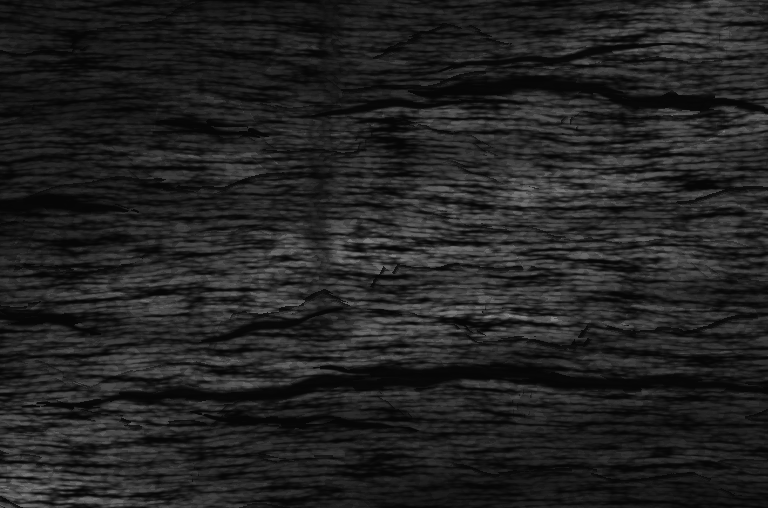
Write a Shadertoy shader that draws this texture.

```glsl
vec2 hash2(vec2 p) {
    return fract(sin(vec2(dot(p, vec2(127.1, 311.7)), dot(p, vec2(269.5, 183.3)))) * 43758.55);
}

// Cellular noise: distance to the nearest point, random value of its cell
vec2 cells(vec2 p) {
    vec2 base = floor(p);
    vec2 best = vec2(9.0, 0.0);
    for (int j = -1; j <= 1; j++)
    for (int i = -1; i <= 1; i++) {
        vec2 cell = base + vec2(i, j);
        float d = length(cell + hash2(cell) - p);
        if (d < best.x) best = vec2(d, hash2(cell + 57.0).x);
    }
    return best;
}

float plateHeight(vec2 p) {
    return cells(p * vec2(4.2, 19.0) + 3.0).y;
}

float glow(vec2 p, vec2 center, vec2 falloff) {
    vec2 d = (p - center) * falloff;
    return exp(-dot(d, d));
}

// Tapered dark slit from s.xy to s.zw, 0 inside and 1 outside
float slit(vec2 p, vec4 s, float width) {
    vec2 along = s.zw - s.xy;
    float t = clamp(dot(p - s.xy, along) / dot(along, along), 0.0, 1.0);
    float taper = 0.15 + 3.4 * t * (1.0 - t);
    return smoothstep(0.4, 1.2, length(p - s.xy - along * t) / (width * taper));
}

void mainImage(out vec4 fragColor, in vec2 fragCoord) {
    vec2 p = fragCoord / iResolution.y;

    // Wavy grain direction
    vec2 q = p;
    q.y += 0.011 * sin(3.3 * p.x + 4.0 * p.y + 1.0)
         + 0.004 * sin(9.0 * p.x - 13.0 * p.y)
         + 0.0012 * sin(25.0 * p.x + 31.0 * p.y)
         + 0.0005 * sin(71.0 * p.x - 57.0 * p.y);

    // Ragged split plates, shaded by the height of the wood above
    float chip = cells(q * vec2(22.0, 70.0)).y - 0.5;
    vec2 ragged = q + vec2(0.04, 0.008) * chip;
    ragged.y += 0.006 * sin(19.0 * p.x + 5.0 * sin(7.0 * p.y)) + 0.003 * sin(47.0 * p.x);
    float plate = plateHeight(ragged);
    float relief = 0.0;
    for (int i = 1; i <= 4; i++)
        relief += 0.25 * (plateHeight(ragged + vec2(-0.001, 0.003) * float(i)) - plate);
    float ledge = 1.0 - 0.8 * smoothstep(0.1, 0.7, relief) + 0.25 * smoothstep(0.1, 0.8, -relief);

    // Fibres: three sizes of stretched cells added up, dark between them
    vec2 grit = cells(p * vec2(75.0, 130.0));
    float gap = 0.48 * cells(q * vec2(6.5, 82.0)).x
              + 0.32 * cells(q * vec2(13.0, 135.0) + 19.0).x
              + 0.24 * cells(q * vec2(48.0, 145.0) + 41.0).x;
    float fibre = pow(1.0 - smoothstep(0.24, 0.79, gap), 1.3);
    fibre *= 0.82 + 0.36 * grit.y;

    // Crumbled vertical seam with a shaded left side
    float seamX = 0.64 + 0.014 * sin(9.0 * p.y) + 0.007 * sin(41.0 * p.y) + 0.02 * chip;
    float seam = exp(-pow((p.x - seamX) / 0.022, 2.0)) * smoothstep(0.33, 0.42, p.y);
    seam = max(seam, glow(ragged, vec2(0.66, 0.37), vec2(22.0, 34.0)));
    float crumble = (0.2 + 0.4 * grit.y) * (1.25 - 0.9 * grit.x)
                  * (0.8 + 0.5 * sin(23.0 * p.y + 3.0 * sin(11.0 * p.y)));
    fibre = mix(fibre, crumble, 0.7 * seam);
    fibre *= 1.0 - 0.6 * smoothstep(0.35, 0.95, p.y)
           * exp(-pow((p.x - seamX + 0.02) / 0.008, 2.0)) * (0.5 + 0.5 * sin(29.0 * p.y));

    // Deep cracks
    vec4 cracks[11] = vec4[](
        vec4(0.38, 0.31, 0.67, 0.39), vec4(0.06, 0.21, 1.10, 0.25),
        vec4(0.62, 0.78, 0.92, 0.81), vec4(0.60, 0.26, 1.65, 0.24),
        vec4(1.12, 0.84, 1.60, 0.77), vec4(0.85, 0.87, 1.34, 0.92),
        vec4(-0.15, 0.60, 0.26, 0.58), vec4(0.32, 0.76, 0.52, 0.72),
        vec4(0.80, 0.83, 1.24, 0.84), vec4(-0.15, 0.42, 0.21, 0.35),
        vec4(0.38, 0.19, 0.82, 0.14));
    float open = 1.0;
    for (int i = 0; i < 11; i++)
        open *= slit(ragged, cracks[i], 0.009 + 0.013 * fract(float(i) * 0.618));

    // Uneven light over the wood
    float light = 0.12
        + 0.30 * glow(p, vec2(1.0, 0.54), vec2(1.5, 3.2))
        + 0.20 * glow(p, vec2(1.42, 0.92), vec2(3.0, 5.0))
        + 0.17 * glow(p, vec2(0.45, 0.36), vec2(2.0, 6.5))
        + 0.34 * glow(p, vec2(0.04, 0.06), vec2(2.6, 6.0));
    light *= 0.9 + 0.2 * plate;
    light *= 1.0 + 0.28 * sin(37.0 * q.y + 2.0 * sin(3.0 * p.x)) * sin(5.0 * p.x + 9.0 * p.y);

    float tone = 0.022 + 0.74 * light * fibre * ledge * mix(0.04, 1.0, open);
    fragColor = vec4(vec3(tone), 1.0);
}
```
